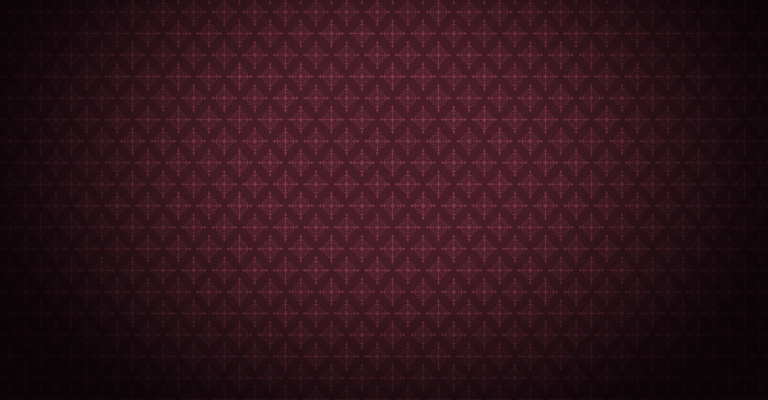
This pattern is drawn by a WebGL 1 fragment shader. Its source:

```glsl
precision highp float;
// Dark wine damask wallpaper: staggered filigree crosses under a soft oval light.

#define COLUMNS 25.1
#define ROW_STEP 0.7036
#define ORIGIN vec2(0.33, 0.392)
#define LINE 0.012
#define MOTIF_GAIN 0.62
#define WEAR 0.22
#define LIGHT_CENTER vec2(0.5, 0.61)
#define LIGHT_RADII vec2(0.525, 0.75)
#define SHADOW vec3(0.045, 0.015, 0.025)
#define GROUND vec3(0.285, 0.116, 0.157)
#define THREAD vec3(0.60, 0.27, 0.345)

uniform vec2 u_resolution;

vec2 hashGradient(vec2 cell) {
  float angle = 6.2832 * fract(sin(dot(cell, vec2(127.1, 311.7))) * 4375.85);
  return vec2(cos(angle), sin(angle));
}

float gradientNoise(vec2 p) {
  vec2 i = floor(p), f = fract(p);
  vec2 u = f * f * f * (f * (f * 6.0 - 15.0) + 10.0);
  vec2 e = vec2(0.0, 1.0);
  float low = mix(dot(hashGradient(i), f),
                  dot(hashGradient(i + e.yx), f - e.yx), u.x);
  float high = mix(dot(hashGradient(i + e.xy), f - e.xy),
                   dot(hashGradient(i + e.yy), f - e.yy), u.x);
  return mix(low, high, u.y);
}

float segment(vec2 p, vec2 a, vec2 b) {
  vec2 ab = b - a;
  return length(p - a - ab * clamp(dot(p - a, ab) / dot(ab, ab), 0.0, 1.0));
}

float ring(vec2 p, vec2 center, float radius) {
  return abs(length(p - center) - radius);
}

float diamond(vec2 p, vec2 center, vec2 radii) {
  vec2 d = abs(p - center) / radii;
  return (d.x + d.y - 1.0) * min(radii.x, radii.y) * 0.75;
}

float coverage(float d, float pixel) {
  return clamp(0.5 - d / pixel, 0.0, 1.0);
}

// One ornament, folded so that one half arm makes all four arms.
float ornament(vec2 q, float pixel) {
  vec2 a = abs(q) * vec2(1.08, 0.97);
  a = a.x > a.y ? a : a.yx;

  // Stems, crossbars and the central rosette
  float strokes = segment(a, vec2(0.0), vec2(0.44, 0.0));
  strokes = min(strokes, segment(a, vec2(0.30, 0.0), vec2(0.27, 0.075)));
  strokes = min(strokes, diamond(a, vec2(0.0), vec2(0.07)));

  // Scrolls beside the stem and a small curl on the diagonal
  float scrolls = ring(a, vec2(0.215, 0.07), 0.048);
  scrolls = min(scrolls, ring(a, vec2(0.165, 0.165), 0.04));
  scrolls = min(scrolls, segment(a, vec2(0.05), vec2(0.14)));

  // Buds on the tips and at the stem joints
  float buds = diamond(a, vec2(0.385, 0.0), vec2(0.07, 0.045));
  buds = min(buds, diamond(a, vec2(0.28, 0.0), vec2(0.045, 0.04)));

  float ink = coverage(strokes - LINE, pixel);
  ink = max(ink, coverage(scrolls - LINE, pixel) * 0.55);
  return max(ink, coverage(buds, pixel));
}

void main() {
  vec2 uv = gl_FragCoord.xy / u_resolution;
  float pixel = COLUMNS / u_resolution.x;
  vec2 p = vec2(gl_FragCoord.x, u_resolution.y - gl_FragCoord.y) * pixel;
  p -= ORIGIN;

  // Neighbouring rows interlock, so the nearest three are gathered
  float ink = 0.0;
  float halo = 0.0;
  float nearestRow = floor(p.y / ROW_STEP + 0.5);
  for (int i = -1; i <= 1; i++) {
    float row = nearestRow + float(i);
    float shift = 0.5 * mod(row, 2.0);
    float column = floor(p.x - shift + 0.5);
    vec2 q = p - vec2(column + shift, row * ROW_STEP);
    float fade = 1.0 + WEAR * gradientNoise(vec2(column + shift, row) * 0.73);
    ink = max(ink, ornament(q, pixel) * fade);
    halo = max(halo, 1.0 - smoothstep(0.15, 0.48, abs(q.x) + abs(q.y)));
  }

  // Oval light, brightest above the middle
  float reach = length((uv - LIGHT_CENTER) / LIGHT_RADII);
  float light = 1.0 - smoothstep(0.26, 1.1, reach);

  // Cloth, faint glow under each ornament, then thread
  float grain = 1.0 + 0.05 * gradientNoise(p * 7.0);
  vec3 cloth = GROUND * (0.98 + 0.04 * halo) * grain;
  vec3 lit = mix(cloth, THREAD, ink * MOTIF_GAIN);
  vec3 color = mix(SHADOW * (1.0 + 0.8 * ink), lit, light);
  gl_FragColor = vec4(color, 1.0);
}
```
